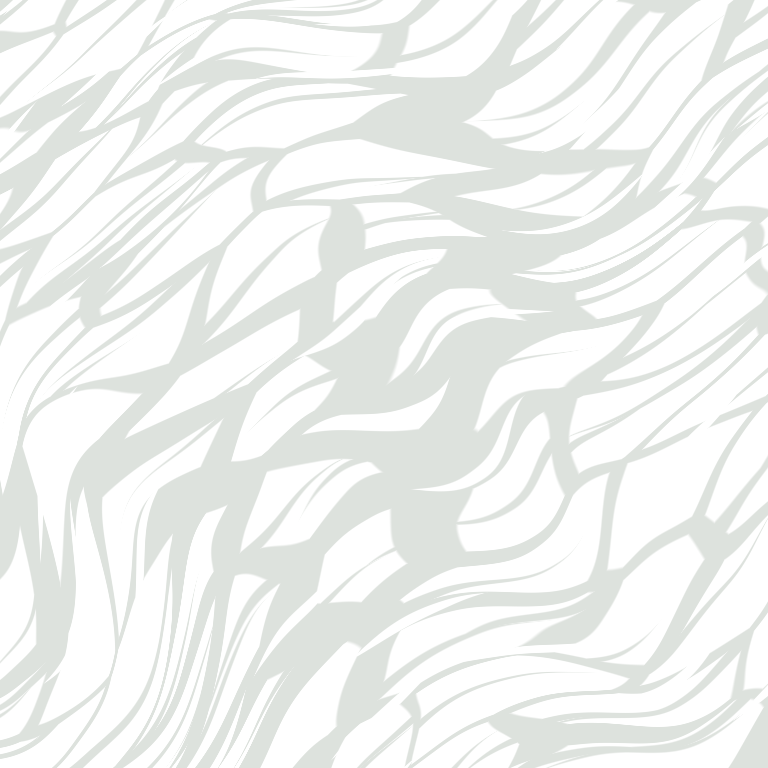
A three.js fragment shader for this pattern:

```glsl
varying vec2 vUv;

const vec3 PAPER = vec3(1.0);
const vec3 SAGE = vec3(0.868, 0.886, 0.868);
const float FLOW_ANGLE = 0.74;
const vec2 BLADE_SIZE = vec2(0.36, 0.118);  // length and width of a white blade
const vec2 SLIT_CELL = vec2(0.21, 0.09);

float hash(vec2 p) {
  return fract(sin(dot(p, vec2(127.1, 311.7))) * 43758.5453);
}

vec2 hash2(vec2 p) {
  return vec2(hash(p), hash(p + vec2(41.3, 17.9)));
}

float noise(vec2 p) {
  vec2 i = floor(p);
  vec2 f = fract(p);
  f = f * f * f * (f * (f * 6.0 - 15.0) + 10.0);
  float low = mix(hash(i), hash(i + vec2(1.0, 0.0)), f.x);
  float high = mix(hash(i + vec2(0.0, 1.0)), hash(i + vec2(1.0)), f.x);
  return mix(low, high, f.y);
}

vec2 rotate(vec2 p, float angle) {
  float c = cos(angle);
  float s = sin(angle);
  return vec2(c * p.x + s * p.y, c * p.y - s * p.x);
}

// Shears the flow so that some patches run steep and others shallow
vec2 bendFlow(vec2 p) {
  float sway = noise(p * vec2(3.0, 1.3) + 4.7) - 0.5;
  float ripple = noise(p * vec2(7.0, 4.0) + 21.0) - 0.5;
  return p + vec2(0.0, 0.30 * sway + 0.045 * ripple);
}

vec2 seedOf(vec2 cell, float jitter) {
  return cell + 0.5 + jitter * (hash2(cell) - 0.5);
}

vec2 nearestCell(vec2 q, float jitter) {
  vec2 base = floor(q);
  vec2 best = base;
  float bestDist = 9.0;
  for (int y = -1; y <= 1; y++) {
    for (int x = -1; x <= 1; x++) {
      vec2 cell = base + vec2(float(x), float(y));
      float d = length(seedOf(cell, jitter) - q);
      if (d < bestDist) {
        bestDist = d;
        best = cell;
      }
    }
  }
  return best;
}

// Distance to the border of a cell
float borderDistance(vec2 q, vec2 home, float jitter) {
  vec2 seed = seedOf(home, jitter);
  float d = 9.0;
  for (int y = -2; y <= 2; y++) {
    for (int x = -2; x <= 2; x++) {
      if (x == 0 && y == 0) continue;
      vec2 other = seedOf(home + vec2(float(x), float(y)), jitter);
      d = min(d, dot(0.5 * (seed + other) - q, normalize(other - seed)));
    }
  }
  return d;
}

// Curved stroke that grows from one tip of a blade and tapers to a point
float spur(vec2 r, float side, vec2 rnd, float presence) {
  if (rnd.x > presence) return 1.0;
  float s = r.x * side + 0.55;
  float taper = 1.0 - s / (0.55 + 0.4 * rnd.y);
  float curve = (rnd.y - 0.5) * 0.22 + (rnd.x / presence - 0.5) * 0.4 * s * s;
  return abs(r.y - curve) - 0.075 * taper;
}

// Thin pale lens inside one cell of a brick grid
float slit(vec2 p, vec2 size, float presence) {
  vec2 g = p / size;
  g.x += 0.5 * mod(floor(g.y), 2.0);
  vec2 cell = floor(g);
  vec2 rnd = hash2(cell + 63.0);
  if (rnd.x > presence) return -1.0;
  vec2 r = fract(g) - 0.5;
  float center = (rnd.y - 0.5) * 0.5 + 0.3 * r.x * r.x;
  return 0.075 * (1.0 - 5.0 * r.x * r.x) - abs(r.y - center);
}

void main() {
  vec2 flow = bendFlow(rotate(vUv, FLOW_ANGLE));

  // Diagonal lattice, stretched along the flow, gives slender pointed cells
  vec2 a = flow / BLADE_SIZE;
  vec2 q = vec2(a.x + a.y, a.x - a.y) + 20.0;
  q += 0.38 * (vec2(noise(q * 1.1), noise(q * 1.1 + 33.0)) - 0.5);

  float jitter = 0.7;
  vec2 cell = nearestCell(q, jitter);
  vec2 r = q - seedOf(cell, jitter);
  vec2 local = 0.5 * vec2(r.x + r.y, r.x - r.y);

  // Branching veins that swell and thin
  float swell = noise(flow * vec2(5.0, 9.0) + 8.0);
  float blade = borderDistance(q, cell, jitter) - (0.03 + 0.24 * swell * swell);

  blade = min(blade, spur(local, 1.0, hash2(cell + 5.0), 0.65));
  blade = min(blade, spur(local, -1.0, hash2(cell + 11.0), 0.65));
  blade = max(blade, slit(flow, SLIT_CELL, 0.5));

  gl_FragColor = vec4(mix(SAGE, PAPER, smoothstep(-0.010, 0.010, blade)), 1.0);
}
```
